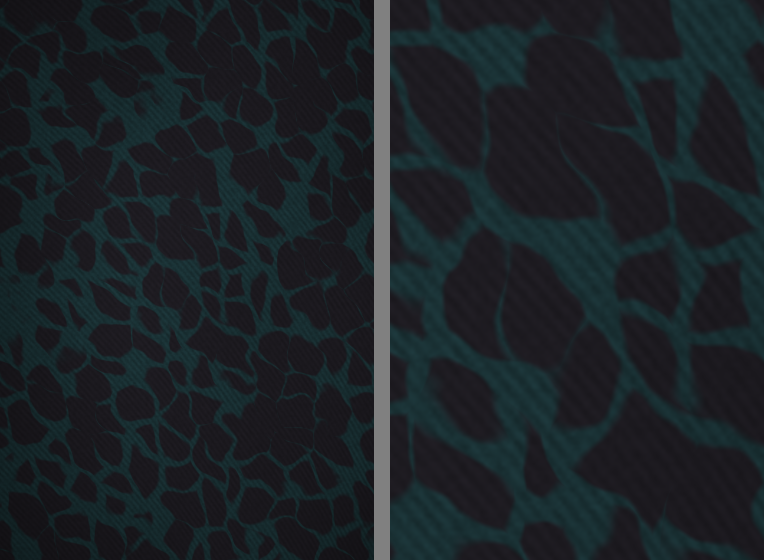
Left, the full canvas; right, a detail of the centre.
Give the GLSL for this texture, as a Shadertoy shader.

```glsl
const vec3 BLACK_DYE = vec3(0.104, 0.096, 0.116);
const vec3 TEAL_DYE = vec3(0.092, 0.175, 0.187);
const float SPOTS_ACROSS = 11.5;
const float RIBS_ACROSS = 84.0;
const float TAU = 6.2831853;

float hash(vec2 p) {
    vec3 q = fract(p.xyx * vec3(0.1031, 0.1030, 0.0973));
    q += dot(q, q.yzx + 33.33);
    return fract((q.x + q.y) * q.z);
}

vec2 hash2(vec2 p) {
    return vec2(hash(p), hash(p + 71.7));
}

float noise(vec2 p) {
    vec2 cell = floor(p), f = fract(p);
    f = f * f * (3.0 - 2.0 * f);
    float low = mix(hash(cell), hash(cell + vec2(1, 0)), f.x);
    float high = mix(hash(cell + vec2(0, 1)), hash(cell + vec2(1, 1)), f.x);
    return mix(low, high, f.y);
}

// Spots lie flat at the upper left and steepen across the cloth
float spotAngle(vec2 p) {
    float sweep = smoothstep(0.0, 0.9, p.x + 0.8 * (1.5 - p.y));
    return mix(-0.3, -1.0, sweep) + 0.8 * (noise(p * 4.0) - 0.5);
}

// Distance measured in a frame stretched along the given angle
float stretchedLength(vec2 d, float angle, float stretch) {
    vec2 along = vec2(cos(angle), sin(angle));
    vec2 across = vec2(-along.y, along.x);
    return length(vec2(dot(d, along) / stretch, dot(d, across) * stretch));
}

// Distances to the nearest and second nearest spot centres
vec2 nearestTwo(vec2 p, float angle) {
    vec2 cell = floor(p);
    vec2 nearest = vec2(9.0);
    for (int y = -2; y <= 2; y++) {
        for (int x = -2; x <= 2; x++) {
            vec2 id = cell + vec2(x, y);
            vec2 centre = id + 0.5 + 0.88 * (hash2(id) - 0.5);
            float stretch = mix(1.1, 1.4, hash(id + 19.3));
            float d = stretchedLength(p - centre, angle, stretch);
            d += 0.16 * (hash(id + 43.1) - 0.5);
            nearest.y = min(nearest.y, max(nearest.x, d));
            nearest.x = min(nearest.x, d);
        }
    }
    return nearest;
}

// 1 inside the black spots, 0 on the teal ground
float spotMask(vec2 p) {
    vec2 q = p * SPOTS_ACROSS;
    vec2 wobble = vec2(noise(q * 1.6), noise(q * 1.6 + 37.0)) - 0.5;
    vec2 d = nearestTwo(q + 0.4 * wobble, spotAngle(p));
    float ragged = noise(q * 5.0) - 0.5;
    float gap = mix(-0.12, 0.36, noise(q * 0.75 + 11.0)) + 0.1 * ragged;
    float outside = max(gap - (d.y - d.x), 1.5 * (d.x - 0.61) + 0.1 * ragged);
    return 1.0 - smoothstep(-0.08, 0.08, outside);
}

// Diagonal twill ribs, gently bent and broken along their length
float ribs(vec2 p) {
    float phase = 0.62 * p.x + 0.66 * p.y + 0.1 * p.x * p.x;
    phase -= 0.15 * p.x * (p.y - 0.75);
    phase += 0.012 * noise(p * 5.0);
    float strength = 0.4 + 0.8 * noise(p * 38.0);
    return strength * sin(TAU * RIBS_ACROSS * phase);
}

float vignette(vec2 uv) {
    vec2 c = uv - vec2(0.53, 0.49);
    return 1.08 - 0.75 * dot(c, c);
}

void mainImage(out vec4 fragColor, in vec2 fragCoord) {
    vec2 p = fragCoord / iResolution.x;
    vec2 uv = fragCoord / iResolution.xy;

    // Dyed pattern
    float spot = spotMask(p);
    vec3 color = mix(TEAL_DYE, BLACK_DYE, spot);

    // Weave and fibre grain
    float grain = noise(p * 260.0) + noise(p * 130.0 + 5.0) - 1.0;
    float weave = 0.09 * ribs(p) + 0.09 * grain;
    color *= 1.0 + weave * mix(1.15, 0.8, spot);

    // Uneven light
    color *= vignette(uv) * (0.94 + 0.12 * noise(p * 3.0 + 8.0));
    fragColor = vec4(color, 1.0);
}
```
